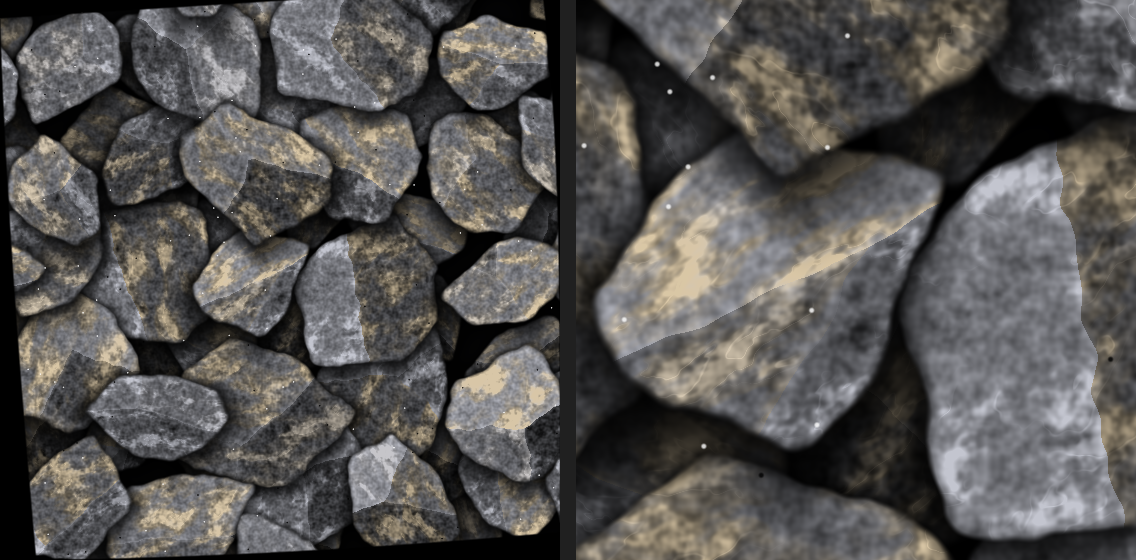
Left: the whole. Right: its middle third, enlarged.
This texture is drawn by a Shadertoy shader. Its source:

```glsl
// Heap of angular, broken grey stones with black gaps, on a slightly tilted sheet.
#define PITCH 0.195        // spacing of the stones
#define STONE_SIZE 0.135   // mean half width of a stone
#define ROUGHNESS 0.07     // raggedness of outlines and ridges
#define BRIGHTNESS 0.45    // mean tone of the upper stones
#define LOWER_TONE 0.62    // light left on the lower stones
#define FACET_CONTRAST 0.22
#define CHALK 0.20         // strength of the pale patches
#define GRAIN 0.11         // strength of the fine mineral grain
#define WARMTH 0.8         // strength of the ochre stain
#define SOFTNESS 0.0022    // blur of the outlines

const float TAU = 6.2831853;
const vec3 GAP = vec3(0.015, 0.015, 0.018);
const vec3 SLATE = vec3(0.98, 0.99, 1.04);
const vec3 OCHRE = vec3(1.12, 1.0, 0.78);
const vec2 LIGHT = vec2(-0.45, 0.89);
const int SIDE = 7;
const int STONES = SIDE * SIDE;

vec2 hash22(vec2 p) {
    vec3 q = fract(p.xyx * vec3(0.1031, 0.1030, 0.0973));
    q += dot(q, q.yzx + 33.33);
    return fract((q.xx + q.yz) * q.zy);
}

mat2 rotation(float a) {
    return mat2(cos(a), sin(a), -sin(a), cos(a));
}

float cornerSlope(vec2 cell, vec2 corner, vec2 f) {
    float a = TAU * hash22(cell + corner).x;
    return dot(vec2(cos(a), sin(a)), f - corner);
}

// Gradient noise, about -1 to 1
float noise(vec2 p) {
    vec2 c = floor(p), f = p - c;
    vec2 u = f * f * f * (f * (f * 6.0 - 15.0) + 10.0);
    float low = mix(cornerSlope(c, vec2(0, 0), f), cornerSlope(c, vec2(1, 0), f), u.x);
    float high = mix(cornerSlope(c, vec2(0, 1), f), cornerSlope(c, vec2(1, 1), f), u.x);
    return 1.5 * mix(low, high, u.y);
}

float fbm(vec2 p) {
    float sum = 0.0, amp = 0.6;
    for (int i = 0; i < 4; i++) {
        sum += amp * noise(p);
        p = rotation(0.6) * p * 2.1 + 17.3;
        amp *= 0.55;
    }
    return sum;
}

float smoothMax(float a, float b, float k) {
    float h = max(k - abs(a - b), 0.0) / k;
    return max(a, b) + h * h * k * 0.25;
}

// Rounded polygon bounded by random half planes
float stoneDistance(vec2 q, float id) {
    float d = -1.0;
    for (int k = 0; k < 7; k++) {
        vec2 h = hash22(vec2(id, float(k)));
        float a = (float(k) + 0.75 * h.x) * TAU / 7.0;
        d = smoothMax(d, dot(q, vec2(cos(a), sin(a))) - 0.7 - 0.35 * h.y, 0.12);
    }
    return d;
}

// Broken facets, pale patches, veins, stain and grain
vec3 stoneColour(vec2 q, vec2 uv, mat2 turn, float id, float d) {
    vec2 seed = hash22(vec2(id, 51.0)) * 60.0 + 70.0;
    float patches = fbm(q * vec2(1.8, 2.6) + seed);
    float top = -9.0, second = -9.0, facetTone = 0.0, stain = 0.0;
    for (int k = 0; k < 3; k++) {
        vec2 h = hash22(vec2(id + 0.5, float(k) + 20.0));
        float a = (float(k) + h.x) * TAU / 3.0;
        vec2 slope = vec2(cos(a), sin(a));
        float plane = (0.4 + 0.6 * h.y) * dot(slope, q) + 0.5 * (h.x - 0.5) + 0.09 * patches;
        if (plane > top) {
            second = top;
            top = plane;
            facetTone = FACET_CONTRAST * (h.y - 0.5) + 0.10 * dot(turn * slope, LIGHT);
            stain = h.x;
        } else second = max(second, plane);
    }
    float ridge = 1.0 - smoothstep(0.0, 0.07, top - second);
    float veinField = noise(q * vec2(2.6, 4.0) + seed.yx + patches);
    float vein = (1.0 - smoothstep(0.0, 0.07, abs(veinField))) * smoothstep(-0.2, 0.4, patches);
    float speck = noise(uv * 85.0 + seed) + 0.7 * noise(uv * 190.0 + seed);
    float rim = smoothstep(-0.16, -0.06, d);

    float tone = BRIGHTNESS + facetTone + 0.11 * patches;
    tone += CHALK * (smoothstep(0.05, 0.45, patches + 0.12 * speck) - 0.3);
    tone += 0.08 * ridge + 0.09 * vein + 0.07 * rim + GRAIN * speck;
    tone -= 0.10 * smoothstep(0.25, 0.6, fbm(uv * 24.0 + seed.yx));
    tone *= mix(1.0, 0.45, smoothstep(-0.07, 0.02, d));
    float warm = smoothstep(0.35, 0.8, stain) * smoothstep(-0.35, 0.4, patches + 0.3 * veinField);
    return clamp(tone, 0.06, 0.78) * mix(SLATE, OCHRE, WARMTH * warm);
}

void mainImage(out vec4 fragColor, in vec2 fragCoord) {
    vec2 uv = fragCoord / iResolution.y;
    float soft = max(SOFTNESS, 0.8 / iResolution.y);
    vec2 ragged = vec2(noise(uv * 13.0), noise(uv * 13.0 + 40.0))
                + 0.35 * vec2(noise(uv * 45.0), noise(uv * 45.0 + 40.0));
    vec3 colour = GAP;

    // Stones are laid from the bottom up, in scattered order, each with its shadow
    for (int i = 0; i < 2 * STONES; i++) {
        int place = (i * 18) % STONES;
        float upper = float(i / STONES), id = float(i) + 3.0;
        vec2 cell = vec2(place % SIDE, place / SIDE);
        vec2 jitter = hash22(vec2(id, 31.0)) - 0.5, shape = hash22(vec2(id, 41.0));
        vec2 centre = (cell - 0.5 + 0.65 * jitter + 0.5 * (1.0 - upper)) * PITCH;
        float size = STONE_SIZE * mix(0.78, 1.2, shape.x) * mix(0.85, 1.0, upper);
        float aspect = mix(0.62, 0.95, shape.y);
        mat2 turn = rotation((hash22(vec2(id, 61.0)).x - 0.5) * 2.6);
        vec2 p = uv - centre;
        vec2 q = (p * turn) / (size * vec2(1.0, aspect)) + ROUGHNESS * ragged;
        if (length(q) > 2.3) continue;

        float d = stoneDistance(q, id);
        float edge = d * size * aspect;
        float reach = 0.028 + 0.02 * clamp(-p.y / size, -0.8, 1.0);
        colour *= mix(0.12, 1.0, smoothstep(-0.008, reach, edge));
        if (edge < soft) {
            vec3 stone = stoneColour(q, uv, turn, id, d) * mix(LOWER_TONE, 1.0, upper);
            colour = mix(colour, stone, 1.0 - smoothstep(-soft, soft, edge));
        }
    }

    // Sparse pin-point glints
    vec2 dotCell = floor(uv * 32.0), dotSeed = hash22(dotCell + 90.0);
    vec2 dotPlace = 0.1 + 0.8 * hash22(dotCell + 150.0);
    float glint = 1.0 - smoothstep(0.0006, 0.0022, length(fract(uv * 32.0) - dotPlace) / 32.0);
    colour = mix(colour, vec3(step(dotSeed.y, 0.6)), 0.8 * glint * step(dotSeed.x, 0.14));

    // Black margin around the tilted sheet
    vec2 s = clamp(fragCoord / iResolution.xy, 0.0, 1.0);
    float left = s.x - 0.065 * pow(1.0 - s.y, 1.4);
    float right = 1.0 - 0.03 * pow(s.y, 4.0) - s.x;
    float bottom = s.y - 0.05 * pow(s.x, 1.8);
    float ceiling = 0.967 + 0.063 * s.x - s.y;
    float inside = min(min(left, right), min(bottom, ceiling));
    fragColor = vec4(colour * smoothstep(-soft, soft, inside), 1.0);
}
```
